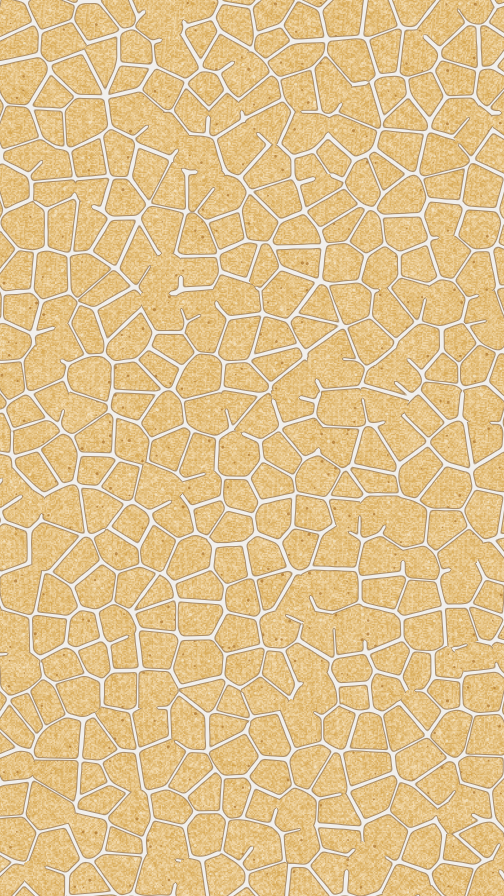
This texture is drawn by a Shadertoy shader. Its source:

```glsl
// Sandy crackle paving: irregular Voronoi stones parted by pale, thinly outlined joints.
// A few joints taper off halfway, so neighbouring stones merge; fine value noise
// and scattered dots give the stones their grain.

#define CELLS 14.0          // stones across the canvas width
#define JITTER 0.86         // irregularity of the stones
#define JOINT 0.035         // half width of a joint, in stones
#define OUTLINE 0.029       // width of the brown rim, in stones
#define ROUNDING 0.09       // softness of stone corners
#define BROKEN 0.15         // share of joints that stop short
#define GRAIN 1.15          // contrast of the sand
#define SAND_DARK vec3(0.860, 0.690, 0.380)
#define SAND_LIGHT vec3(0.940, 0.835, 0.645)
#define RIM_COLOR vec3(0.670, 0.555, 0.410)
#define JOINT_COLOR vec3(0.945, 0.938, 0.925)

float hash(vec2 p) {
    return fract(sin(dot(p, vec2(127.1, 311.7))) * 43758.5453);
}

vec2 hash2(vec2 p) {
    return vec2(hash(p), hash(p + 57.3));
}

float noise(vec2 p) {
    vec2 i = floor(p), f = fract(p);
    f = f * f * (3.0 - 2.0 * f);
    return mix(mix(hash(i), hash(i + vec2(1, 0)), f.x),
               mix(hash(i + vec2(0, 1)), hash(i + vec2(1, 1)), f.x), f.y);
}

float smoothMin(float a, float b, float k) {
    float h = max(k - abs(a - b), 0.0) / k;
    return min(a, b) - h * h * k * 0.25;
}

vec2 site(vec2 cell) {
    return cell + 0.5 + JITTER * (hash2(cell) - 0.5);
}

// Signed distance to the joints, negative inside them
float jointDistance(vec2 p) {
    vec2 home = floor(p), nearest = home;
    float best = 9.0;
    for (int y = -1; y <= 1; y++)
    for (int x = -1; x <= 1; x++) {
        vec2 cell = home + vec2(x, y);
        vec2 r = site(cell) - p;
        if (dot(r, r) < best) {
            best = dot(r, r);
            nearest = cell;
        }
    }

    vec2 a = site(nearest);
    float d = 1.0;
    for (int y = -2; y <= 2; y++)
    for (int x = -2; x <= 2; x++) {
        if (x == 0 && y == 0) continue;
        vec2 cell = nearest + vec2(x, y);
        vec2 b = site(cell);
        vec2 normal = normalize(b - a);
        vec2 fromMiddle = p - 0.5 * (a + b);

        // The edge key and its direction are the same seen from both stones
        vec2 key = nearest + cell;
        vec2 tangent = vec2(-normal.y, normal.x) * (normal.x < 0.0 ? -1.0 : 1.0);
        float width = JOINT * mix(0.5, 1.5, hash(key + 3.7));
        float edge = -dot(fromMiddle, normal) - width;
        if (hash(key + 11.9) < BROKEN) {
            float stop = mix(-0.35, 0.25, hash(key + 23.1));
            edge += 0.3 * smoothstep(0.0, 0.3, dot(fromMiddle, tangent) - stop);
        }
        d = smoothMin(d, edge, ROUNDING);
    }
    return d;
}

// Coverage of a shape, one pixel soft
float cover(float d, float pixel) {
    return clamp(0.5 - d / pixel, 0.0, 1.0);
}

vec3 sand(vec2 uv, float pixel) {
    float tone = 0.52 + GRAIN * (1.05 * (noise(uv * 390.0) - 0.5)
                               + 0.40 * (noise(uv * 170.0 + 31.0) - 0.5)
                               + 0.15 * (noise(uv * 22.0 + 73.0) - 0.5));
    vec3 color = mix(SAND_DARK, SAND_LIGHT, tone);

    // Scattered dark and pale grains
    vec2 q = uv * 76.0, cell = floor(q);
    vec2 center = 0.3 + 0.4 * hash2(cell + 5.0);
    float radius = mix(0.08, 0.24, hash(cell + 19.0));
    float dotMask = cover(length(fract(q) - center) - radius, pixel * 76.0);
    float kind = hash(cell + 41.0);
    color = mix(color, vec3(0.68, 0.46, 0.18), 0.75 * dotMask * step(kind, 0.045));
    color = mix(color, vec3(0.96, 0.91, 0.80), 0.75 * dotMask * step(0.92, kind));
    return color;
}

void mainImage(out vec4 fragColor, in vec2 fragCoord) {
    vec2 uv = fragCoord / iResolution.x;
    float pixel = 1.0 / iResolution.x;

    // Joints with slightly uneven borders
    float d = jointDistance(uv * CELLS) + 0.015 * (noise(uv * 60.0) - 0.5);

    vec3 color = sand(uv, pixel);
    color = mix(color, RIM_COLOR, cover(d - OUTLINE, pixel * CELLS));
    color = mix(color, JOINT_COLOR, cover(d, pixel * CELLS));
    fragColor = vec4(clamp(color, 0.0, 1.0), 1.0);
}
```
